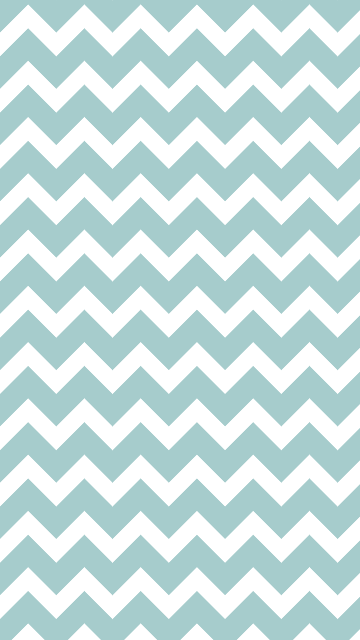
This pattern is drawn by a Shadertoy shader. Its source:

```glsl
// Flat chevron stripes: white zigzag bands on a pale teal ground.
// A triangle wave bends the vertical coordinate, which is then repeated;
// the distance to each band's centre line gives a smooth edge.

const vec3 GROUND_COLOUR = vec3(0.65, 0.80, 0.80);
const vec3 BAND_COLOUR = vec3(1.0);

// Lengths are fractions of the canvas width.
const float REPEAT = 0.1563;       // zigzag width and band spacing
const float BAND_HEIGHT = 0.0662;  // vertical thickness of a band
const float FIRST_PEAK = 0.0123;   // depth of the first peak below the top
const float SLOPE = 1.0;           // rise over run of the zigzag

// Horizontal distance to the nearest peak; valleys start at x = 0.
float peakDistance(float x) {
    return abs(fract(x / REPEAT) - 0.5) * REPEAT;
}

// Signed distance to the nearest zigzag band, negative inside.
float chevronDistance(vec2 p) {
    float depth = p.y - FIRST_PEAK - SLOPE * peakDistance(p.x);
    float fromCentre = depth - 0.5 * BAND_HEIGHT;
    float nearest = abs(fract(fromCentre / REPEAT + 0.5) - 0.5) * REPEAT;
    return (nearest - 0.5 * BAND_HEIGHT) / sqrt(1.0 + SLOPE * SLOPE);
}

void mainImage(out vec4 fragColor, in vec2 fragCoord) {
    // Measure downward from the top-left corner.
    vec2 p = vec2(fragCoord.x, iResolution.y - fragCoord.y) / iResolution.x;

    // Blend across about one pixel at the edge.
    float halfPixel = 0.5 / iResolution.x;
    float band = 1.0 - smoothstep(-halfPixel, halfPixel, chevronDistance(p));

    fragColor = vec4(mix(GROUND_COLOUR, BAND_COLOUR, band), 1.0);
}
```
